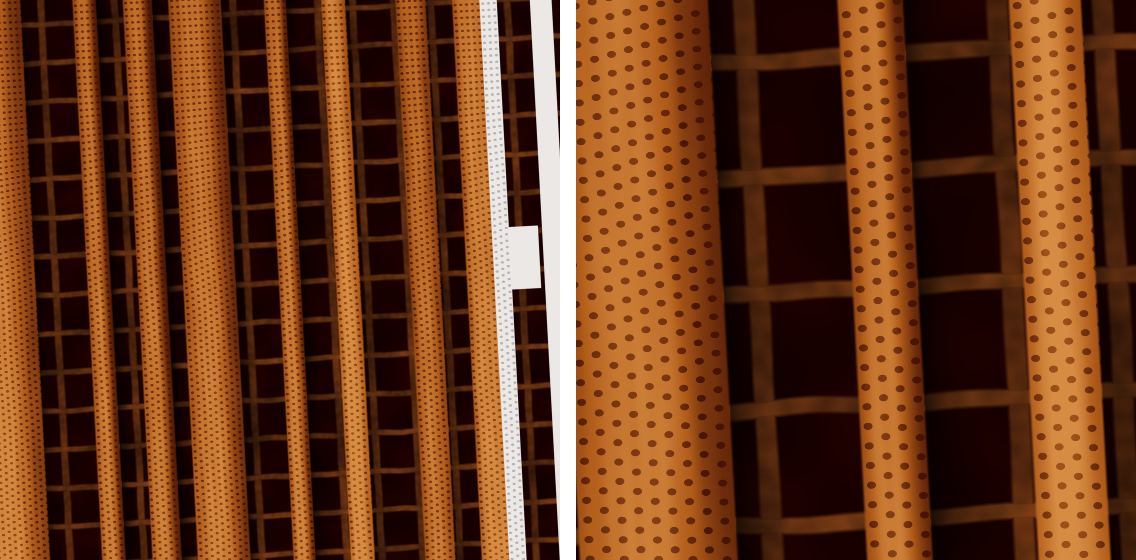
Left: the whole. Right: its middle third, enlarged.
A WebGL 1 fragment shader for this pattern:

```glsl
precision highp float;
// Leaning perforated wooden slats and white rails in front of a dark wire grid.

uniform vec2 u_resolution;

const float LEAN = 0.0535;                       // sideways drift per unit of height
const float ROW_PITCH = 0.0692;                  // spacing of the horizontal wires
const float ROW_OFFSET = 0.0475;
const float ROW_HALF = 0.0048;
const float COLUMN_HALF = 0.0062;
const vec2 HOLE_PITCH = vec2(0.0102, 0.0117);
const float HOLE_RADIUS = 0.0021;
const float SHADOW_REACH = 0.014;

// One slat per column: left edge, right edge, brightness, shade on its right side
const mat4 SLATS_LEFT = mat4(
  -0.090, 0.036, 0.92, 0.55,
   0.129, 0.171, 0.84, 0.80,
   0.219, 0.271, 0.84, 0.85,
   0.300, 0.394, 0.87, 0.65);
const mat4 SLATS_RIGHT = mat4(
   0.471, 0.510, 0.86, 0.70,
   0.573, 0.616, 1.00, 0.35,
   0.706, 0.760, 0.80, 0.40,
   0.807, 0.858, 0.93, 0.05);
const vec4 COLUMNS_LEFT = vec4(0.072, 0.204, 0.415, 0.566);
const vec4 COLUMNS_RIGHT = vec4(0.629, 0.702, 0.769, 0.905);
const vec4 RAILS = vec4(0.856, 0.887, 0.946, 0.985);
const vec4 TAB = vec4(0.880, 0.939, 0.454, 0.566); // left, right, top, bottom

const vec3 VOID = vec3(0.10, 0.0, 0.0);
const vec3 UMBER = vec3(0.25, 0.06, 0.01);
const vec3 BROWN = vec3(0.42, 0.17, 0.04);
const vec3 ORANGE = vec3(0.69, 0.36, 0.10);
const vec3 TAN = vec3(0.84, 0.55, 0.26);
const vec3 WIRE = vec3(0.43, 0.21, 0.07);
const vec3 WHITE = vec3(0.92, 0.91, 0.90);

vec2 gradientAt(vec2 cell) {
  float h = fract(sin(dot(cell, vec2(127.1, 311.7))) * 4375.85);
  return vec2(cos(h * 6.2832), sin(h * 6.2832));
}

float gradientNoise(vec2 p) {
  vec2 i = floor(p), f = fract(p);
  vec2 w = f * f * f * (f * (f * 6.0 - 15.0) + 10.0);
  vec2 e = vec2(1.0, 0.0);
  float a = dot(gradientAt(i), f);
  float b = dot(gradientAt(i + e.xy), f - e.xy);
  float c = dot(gradientAt(i + e.yx), f - e.yx);
  float d = dot(gradientAt(i + e.xx), f - e.xx);
  return mix(mix(a, b, w.x), mix(c, d, w.x), w.y);
}

// Coverage of the interval from lo to hi with edges of the given softness
float band(float x, float lo, float hi, float soft) {
  return smoothstep(lo - soft, lo + soft, x) * (1.0 - smoothstep(hi - soft, hi + soft, x));
}

vec3 woodRamp(float level) {
  float s = clamp(level, 0.0, 1.0) * 3.0;
  vec3 c = mix(UMBER, BROWN, min(s, 1.0));
  c = mix(c, ORANGE, clamp(s - 1.0, 0.0, 1.0));
  return mix(c, TAN, clamp(s - 2.0, 0.0, 1.0));
}

// Perforation whose rows tilt and drift down the slat
float holes(vec2 p, float left, float px) {
  float drift = 0.35 * gradientNoise(vec2(left * 31.0, p.y * 5.0));
  vec2 g = vec2(p.x - left, p.y) / HOLE_PITCH;
  g.x += drift;
  g.y += floor(g.x) * 0.45 * smoothstep(0.1, 0.7, p.y);
  vec2 d = (fract(g) - 0.5) * HOLE_PITCH * vec2(0.8, 1.0);
  return 1.0 - smoothstep(HOLE_RADIUS - px * 0.6, HOLE_RADIUS + px * 0.8, length(d));
}

vec3 wireGrid(vec2 p, float px) {
  float wobble = 0.0035 * gradientNoise(p * vec2(17.0, 15.0));
  float rowDistance = abs(fract((p.y + wobble - ROW_OFFSET) / ROW_PITCH + 0.5) - 0.5) * ROW_PITCH;
  float columnDistance = 1.0;
  for (int i = 0; i < 4; i++) {
    columnDistance = min(columnDistance, abs(p.x + wobble * 0.5 - COLUMNS_LEFT[i]));
    columnDistance = min(columnDistance, abs(p.x + wobble * 0.5 - COLUMNS_RIGHT[i]));
  }
  float soft = px + 0.0012;
  float row = 1.0 - smoothstep(ROW_HALF - soft, ROW_HALF + soft, rowDistance);
  float column = 1.0 - smoothstep(COLUMN_HALF - soft, COLUMN_HALF + soft, columnDistance);
  float wear = 0.85 + 0.5 * gradientNoise(p * 13.0) + 0.25 * gradientNoise(p * 90.0);
  vec3 back = VOID + vec3(0.05, 0.012, 0.0) * gradientNoise(p * 18.0);
  return mix(back, WIRE * wear, max(row, column * 0.85));
}

void paintSlat(inout vec3 color, vec2 p, vec4 slat, float px) {
  float t = (p.x - slat.x) / (slat.y - slat.x);
  float shadow = step(slat.y, p.x) * slat.w * exp(-(p.x - slat.y) / SHADOW_REACH);
  float level = slat.z * mix(0.65, 1.0, smoothstep(-0.05, 0.35, t));
  level *= 1.0 - slat.w * smoothstep(0.5, 1.0, t);
  level += 0.14 * (p.y - 0.5) + 0.10 * gradientNoise(vec2(p.x * 90.0, p.y * 9.0));
  vec3 wood = mix(woodRamp(level), woodRamp(level - 0.5), 0.85 * holes(p, slat.x, px));
  color = mix(color * (1.0 - shadow), wood, band(p.x, slat.x, slat.y, px + 0.0008));
}

void main() {
  vec2 uv = gl_FragCoord.xy / u_resolution;
  float px = 0.7 / min(u_resolution.x, u_resolution.y);
  float down = 1.0 - uv.y;
  vec2 p = vec2(uv.x - LEAN * down, down + LEAN * uv.x);

  vec3 color = wireGrid(p, px);
  for (int i = 0; i < 4; i++) paintSlat(color, p, SLATS_LEFT[i], px);
  for (int i = 0; i < 4; i++) paintSlat(color, p, SLATS_RIGHT[i], px);

  // White rails and the tab between them
  float rails = max(band(p.x, RAILS.x, RAILS.y, px), band(p.x, RAILS.z, RAILS.w, px));
  float tab = band(p.x, TAB.x, TAB.y, px) * band(p.y, TAB.z, TAB.w, px);
  float speck = 0.22 * holes(p, RAILS.x, px) * band(p.x, RAILS.x, RAILS.y, px);
  color = mix(color, WHITE * (1.0 - speck), max(rails, tab));
  gl_FragColor = vec4(color, 1.0);
}
```
